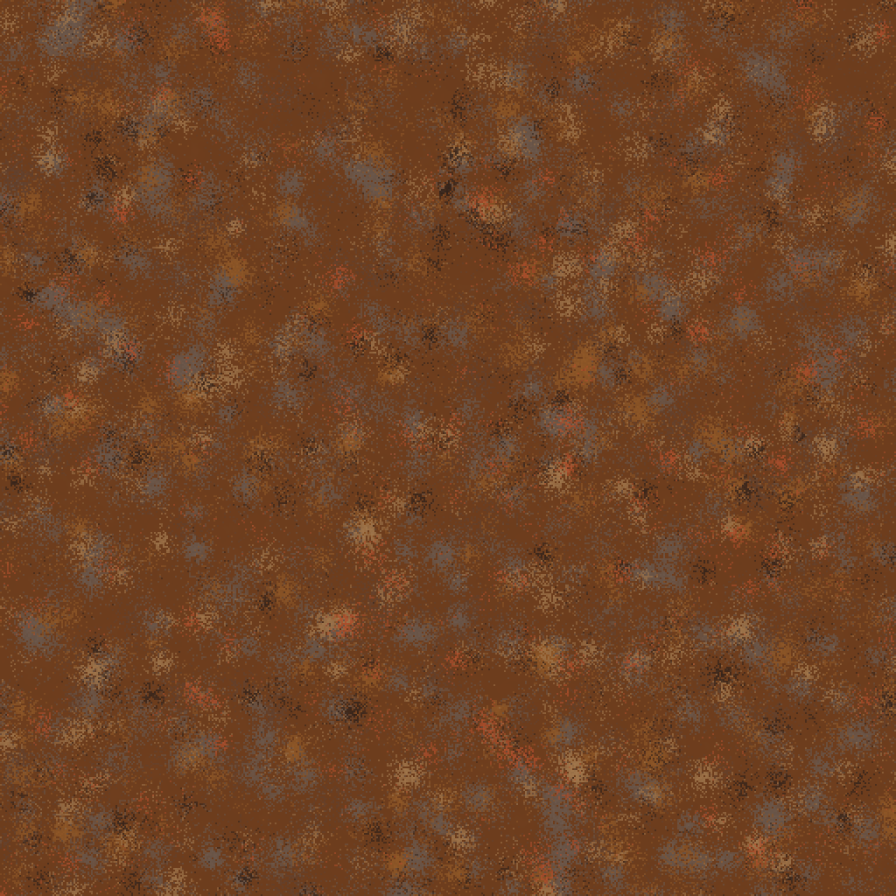
Reproduce this texture procedurally as a Shadertoy shader.

```glsl
// Rusty brown surface covered with sprayed patches of fine coloured grains.

const float GRAINS = 512.0;         // grains across the canvas
const float PATCH_RADIUS = 0.38;    // falloff radius in patch cells
const float WARP = 0.007;           // irregularity of the patch outlines
const float THIN_OPACITY = 0.5;     // grain opacity in sparse spots
const float BASE_VARIATION = 0.012;
const vec3 RUST = vec3(0.43, 0.24, 0.115);

// Pigments in painting order: umber, slate, ochre, tan, vermilion, soot
const int LAYERS = 6;
const vec3 PIGMENT[LAYERS] = vec3[LAYERS](
    vec3(0.385, 0.255, 0.18),
    vec3(0.415, 0.335, 0.285),
    vec3(0.55, 0.335, 0.15),
    vec3(0.62, 0.455, 0.29),
    vec3(0.69, 0.305, 0.17),
    vec3(0.19, 0.13, 0.10));

// Per pigment: patch cells across the canvas, rarity of dense patches, density
const vec3 SPRAY[LAYERS] = vec3[LAYERS](
    vec3(20.0, 1.5, 0.55),
    vec3(24.0, 1.5, 1.10),
    vec3(26.0, 3.0, 0.90),
    vec3(29.0, 5.0, 0.85),
    vec3(31.0, 9.0, 0.65),
    vec3(33.0, 10.0, 0.65));

vec3 hash3(vec3 p) {
    p = fract(p * vec3(0.1031, 0.1030, 0.0973));
    p += dot(p, p.yxz + 33.33);
    return fract((p.xxy + p.yxx) * p.zyx);
}

// Layered sines, roughly -1 to 1
float waves(vec2 p) {
    float sum = 0.0;
    float weight = 0.5;
    for (int i = 0; i < 4; i++) {
        sum += weight * sin(p.x + 1.7 * sin(p.y)) * cos(p.y + 1.3 * sin(p.x));
        p = mat2(1.2, 1.4, -1.4, 1.2) * p + 2.3;
        weight *= 0.65;
    }
    return sum;
}

// Cellular field of soft patches with random place, size and strength
float patchDensity(vec2 uv, vec3 spray, float seed) {
    vec2 p = uv * spray.x;
    vec2 cell = floor(p);
    float density = 0.0;
    for (int y = -1; y <= 1; y++) {
        for (int x = -1; x <= 1; x++) {
            vec2 id = cell + vec2(x, y);
            vec3 h = hash3(vec3(id + 7.0, seed));
            vec2 d = p - id - h.xy;
            float radius = PATCH_RADIUS * mix(0.75, 1.25, fract(h.x * 13.7 + h.y * 7.3));
            density += pow(h.z, spray.y) * exp(-dot(d, d) / (radius * radius));
        }
    }
    return density * spray.z;
}

// Flat colour of one grain
vec3 grainColor(vec2 grain) {
    vec2 uv = (grain + 0.5) / GRAINS;
    vec2 warped = uv + WARP * vec2(waves(uv * 190.0), waves(uv.yx * 210.0 + 4.0));
    float broad = waves(uv * 17.0 + 1.0);
    vec3 color = RUST * (1.0 + BASE_VARIATION * (broad + waves(uv * 70.0)));

    for (int i = 0; i < LAYERS; i++) {
        float seed = float(i) * 19.0 + 3.0;
        float breakup = 1.0 + 0.6 * waves(uv * 330.0 + seed) + 0.25 * broad;
        float density = patchDensity(warped, SPRAY[i], seed) * max(breakup, 0.0);
        vec3 h = hash3(vec3(grain + 11.0, seed + 151.0));
        if (h.x < min(density, 0.92)) {
            float opacity = mix(THIN_OPACITY, 1.0, min(density, 1.0));
            color = mix(color, PIGMENT[i] * mix(0.97, 1.03, h.y), opacity);
        }
    }
    return color;
}

void mainImage(out vec4 fragColor, in vec2 fragCoord) {
    float pixelWidth = GRAINS / iResolution.y;
    vec2 p = fragCoord * pixelWidth;

    // Blend the grains on both sides of the nearest edges over one pixel
    vec2 edge = floor(p + 0.5);
    vec2 blend = clamp((p - edge) / pixelWidth + 0.5, 0.0, 1.0);
    vec3 color = vec3(0.0);
    float total = 0.0;
    for (int y = 0; y < 2; y++) {
        for (int x = 0; x < 2; x++) {
            vec2 side = vec2(x, y);
            vec2 share = mix(1.0 - blend, blend, side);
            float weight = share.x * share.y;
            if (weight > 0.001) {
                color += weight * grainColor(edge - 1.0 + side);
                total += weight;
            }
        }
    }
    fragColor = vec4(color / total, 1.0);
}
```
